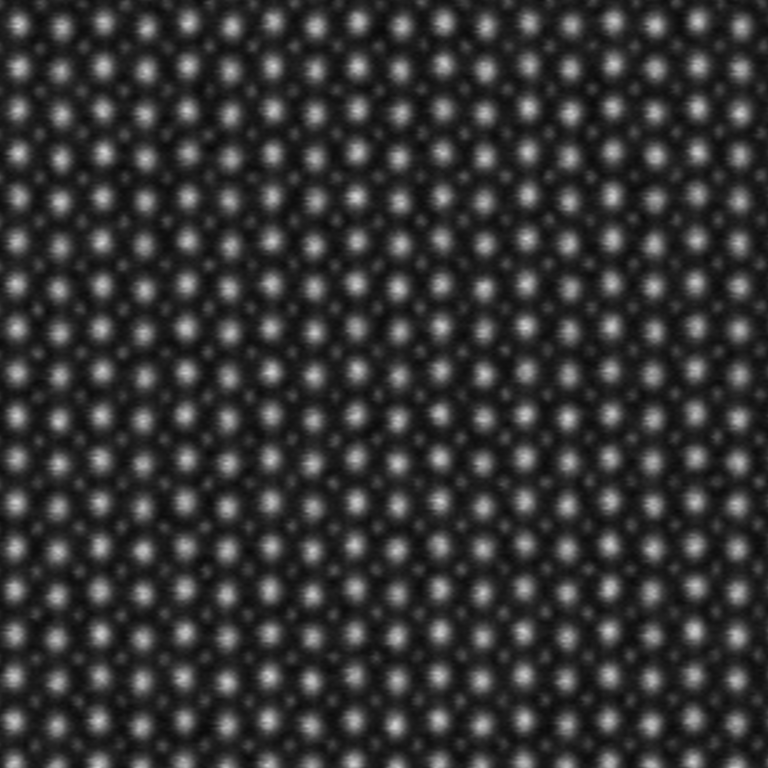
A Shadertoy shader for this pattern:

```glsl
// Grey lattice of soft bright spots with faint spots between them, under scan-line grain.
#define PITCH vec2(0.0553, 0.0568)      // column and row spacing
#define ORIGIN vec2(0.0252, 0.0306)     // first spot, from the top left
#define SKEW vec2(0.0068, 0.0035)       // slight shear of columns and rows
#define STAGGER 0.115                   // drop of odd columns, in rows
#define BRIGHT_SIZE vec2(0.163, 0.188)  // bright spot spread, in cells
#define FAINT_SIZE vec2(0.105, 0.115)   // faint spot spread, in cells
#define BRIGHT_LEVEL 0.64
#define FAINT_LEVEL 0.22
#define BACKGROUND 0.083
#define GRAIN 0.16                      // streak strength relative to brightness
#define MOTTLE 0.065                    // uneven background strength

float hash(vec2 p) {
    vec3 q = fract(vec3(p.xyx) * 0.1031);
    q += dot(q, q.yzx + 33.33);
    return fract((q.x + q.y) * q.z);
}

float valueNoise(vec2 p) {
    vec2 i = floor(p), f = fract(p);
    f = f * f * (3.0 - 2.0 * f);
    float low = mix(hash(i), hash(i + vec2(1, 0)), f.x);
    float high = mix(hash(i + vec2(0, 1)), hash(i + vec2(1, 1)), f.x);
    return mix(low, high, f.y);
}

float gaussian(vec2 d, vec2 spread) {
    d /= spread;
    return exp(-0.5 * dot(d, d));
}

// Small random shift or gain, centred on zero
float vary(vec2 id, float seed) {
    return hash(id + 40.0 + seed) - 0.5;
}

float lattice(vec2 cell) {
    vec2 nearest = floor(cell + 0.5);
    float light = 0.0;
    for (int j = -1; j <= 1; j++)
    for (int i = -1; i <= 1; i++) {
        vec2 id = nearest + vec2(i, j);
        vec2 jitter = 0.04 * vec2(vary(id, 3.7), vary(id, 91.3));
        float odd = mod(id.x, 2.0);

        // Bright spot, odd columns lower and a little dimmer
        vec2 d = cell - id - jitter - vec2(0.0, STAGGER * odd);
        float gain = 1.0 + 0.12 * vary(id, 17.1) - 0.05 * odd;
        light += BRIGHT_LEVEL * gain * gaussian(d, BRIGHT_SIZE);

        // Faint spot at the cell centre, inside a dim halo
        d = cell - id - jitter - vec2(0.5, 0.5 + 0.5 * STAGGER);
        gain = 1.0 + 0.35 * vary(id, 57.9);
        light += FAINT_LEVEL * gain * gaussian(d, FAINT_SIZE);
        light -= 0.035 * gaussian(d, 2.0 * FAINT_SIZE);
    }
    return light;
}

void mainImage(out vec4 fragColor, in vec2 fragCoord) {
    vec2 p = fragCoord / iResolution.y;
    p.y = 1.0 - p.y;

    // Fine horizontal streaks also nudge the scan lines sideways
    float streak = valueNoise(p * vec2(95.0, 290.0) + 7.0) - 0.5;
    float speckle = valueNoise(p * vec2(210.0, 260.0) + 71.0) - 0.5;
    float mottle = valueNoise(p * vec2(62.0, 78.0) + 23.0) - 0.5;

    vec2 cell = (p - ORIGIN + SKEW * p.yx) / PITCH;
    cell.x += 0.04 * streak;

    float light = BACKGROUND + lattice(cell);
    light *= 1.0 + GRAIN * (streak + 0.7 * speckle);
    light += MOTTLE * mottle + 0.025 * speckle;
    fragColor = vec4(vec3(clamp(light, 0.0, 1.0)), 1.0);
}
```
